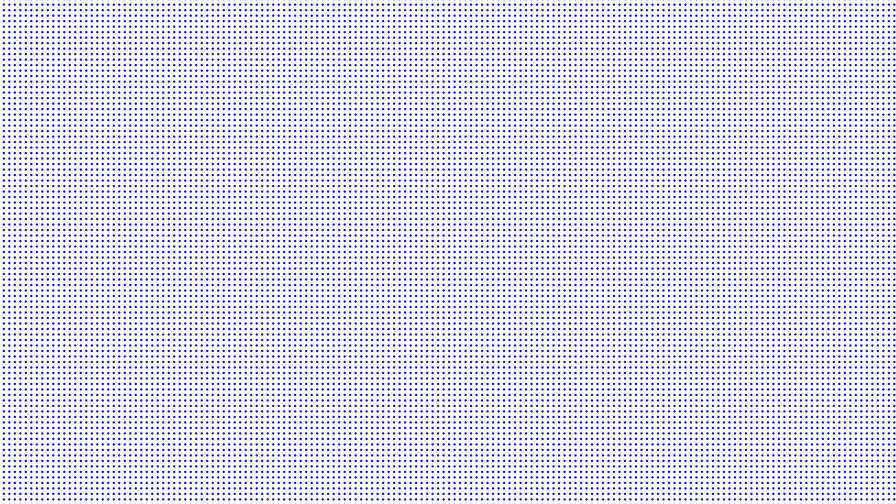
Reproduce this pattern procedurally as a Shadertoy shader.

```glsl
// A fine square grid of small blue dots on white, 163 cells across the width.
// Each dot is a circle distance in a repeated cell, with a soft edge that is
// sampled once per pixel, so a faint beat runs between dots and pixels.

// Distance from the centre of the nearest dot, in cells
float dotDistance(vec2 cellPos) {
    return length(fract(cellPos) - 0.5);
}

void mainImage(out vec4 fragColor, in vec2 fragCoord) {
    // Square cells, shifted so that the edges cut the outer dots
    float cellsPerPixel = 163.0 / iResolution.x;
    vec2 gridShift = vec2(0.8, 0.66);
    float dist = dotDistance(fragCoord * cellsPerPixel + gridShift);

    // Soft edge, a little over one pixel wide
    float radius = 0.203;
    float softness = 0.7 * cellsPerPixel;
    float ink = 1.0 - smoothstep(radius - softness, radius + softness, dist);

    // Blue ink over white paper
    vec3 color = mix(vec3(1.0), vec3(0.0, 0.0, 0.91), ink);
    fragColor = vec4(color, 1.0);
}
```
